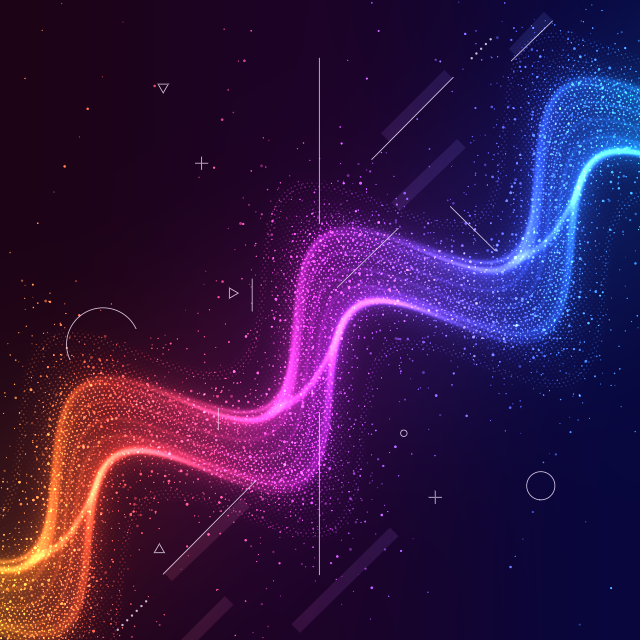
Write a WebGL 2 fragment shader that draws this background.

```glsl
#version 300 es
precision highp float;
// A glowing twisted ribbon of light with dotted mesh and dust on a dark gradient.
// The ribbon is a family of cosine waves in a tilted frame, blended from a lower
// to an upper edge; thin ornaments are distance functions on top.
uniform vec2 u_resolution;
out vec4 outColor;

const float TAU = 6.28319;
const vec2 AXIS = vec2(0.85, 0.527); // direction the wave travels
const float PERIOD = 0.444;
const float AMPLITUDE = 0.095;
const float LOW_CENTER = 0.0547; // mean height of the lower edge
const float WIDTH = 0.121;       // mean gap between the edges
const float TROUGH = 0.526;      // trough position on the lower edge
const float LAG = 0.017;         // trough shift on the upper edge
const float MESH_STEP = 0.0063;
const vec3 HUES[7] = vec3[7](vec3(1, 0.62, 0.1), vec3(1, 0.3, 0.13), vec3(1, 0.25, 0.48),
  vec3(0.8, 0.2, 0.88), vec3(0.5, 0.34, 1), vec3(0.22, 0.42, 1), vec3(0.13, 0.7, 1));
const vec4 LINES[9] = vec4[9](vec4(0.499, 0.909, 0.499, 0.651),
  vec4(0.499, 0.355, 0.499, 0.102), vec4(0.394, 0.564, 0.394, 0.514),
  vec4(0.341, 0.362, 0.341, 0.329), vec4(0.581, 0.751, 0.708, 0.879),
  vec4(0.527, 0.551, 0.622, 0.643), vec4(0.704, 0.677, 0.773, 0.609),
  vec4(0.799, 0.905, 0.863, 0.967), vec4(0.255, 0.103, 0.4, 0.249));
const vec4 BARS[6] = vec4[6](vec4(0.602, 0.785, 0.701, 0.884),
  vec4(0.618, 0.677, 0.721, 0.776), vec4(0.802, 0.917, 0.857, 0.975),
  vec4(0.262, 0.099, 0.384, 0.215), vec4(0.462, 0.018, 0.616, 0.169),
  vec4(0.288, -0.008, 0.358, 0.062));

float hash(vec2 p) { return fract(sin(dot(p, vec2(127.1, 311.7))) * 43758.5453); }
float cycle(float s) { return fract((s - TROUGH) / PERIOD); }
float cover(float d, float px) { return 1.0 - smoothstep(-0.6 * px, 0.6 * px, d); }

// Strand height: t = 0 lower edge, 1 upper edge; twist crosses on the rise
float height(float s, float t, float twist) {
  t += twist * (1.0 - smoothstep(0.03, 0.4, cycle(s)));
  return LOW_CENTER + WIDTH * t - AMPLITUDE * cos(TAU * (s - TROUGH - LAG * t) / PERIOD);
}

float strand(vec2 q, float t, float twist, float width) {
  float h = height(q.x, t, twist);
  float slope = (height(q.x + 0.001, t, twist) - h) / 0.001;
  float d = abs(q.y - h) / sqrt(1.0 + slope * slope);
  return 0.75 * exp(-d * d / (width * width)) + 0.22 * exp(-d * 60.0);
}

float segment(vec2 p, vec4 ends) {
  vec2 a = p - ends.xy, b = ends.zw - ends.xy;
  return length(a - b * clamp(dot(a, b) / dot(b, b), 0.0, 1.0));
}

float bar(vec2 p, vec4 ends) {
  vec2 b = ends.zw - ends.xy, r = p - 0.5 * (ends.xy + ends.zw), u = normalize(b);
  return max(abs(dot(r, u)) - 0.5 * length(b), abs(dot(r, vec2(-u.y, u.x))) - 0.0095);
}

float triangle(vec2 p, vec2 tip) {
  vec2 r = vec2(dot(p, tip), abs(dot(p, vec2(-tip.y, tip.x))));
  return abs(max(-r.x, dot(r, vec2(0.5, 0.866))) - 0.0046);
}

float plusSign(vec2 p) {
  p = abs(p);
  return max(min(p.x, p.y), max(p.x, p.y) - 0.0095);
}

float dotRow(vec2 p, float count) {
  float k = clamp(floor((p.x + p.y) / 0.0148 + 0.5), 0.0, count - 1.0);
  return length(p - 0.0074 * k) - 0.0018;
}

void main() {
  float px = 1.0 / min(u_resolution.x, u_resolution.y);
  vec2 p = gl_FragCoord.xy * px, q = vec2(dot(p, AXIS), dot(p, vec2(-AXIS.y, AXIS.x)));
  float k = clamp(p.x, 0.0, 0.999) * 6.0;
  vec3 hue = mix(HUES[int(k)], HUES[int(k) + 1], fract(k));
  float u = cycle(q.x), wave = cos(TAU * (u - 0.02));
  float t = (q.y + AMPLITUDE * wave - LOW_CENTER) / WIDTH;
  float outside = max(max(t - 1.0, -t), 0.0);

  // Background, wide glow and slanted bars
  vec3 col = mix(vec3(0.11, 0.012, 0.085), vec3(0.11, 0.01, 0.15), smoothstep(0.0, 0.5, p.x));
  col = mix(col, vec3(0.03, 0.025, 0.24), smoothstep(0.45, 1.0, p.x));
  float span = (q.y - 0.115) / 0.2;
  col += hue * (0.12 * exp(-span * span) + 0.1 * exp(-outside * 4.0));
  for (int i = 0; i < 6; i++) col += (0.07 * hue + 0.035) * cover(bar(p, BARS[i]), px);

  // Translucent ribbon, brighter toward its edges
  float inside = smoothstep(-0.03, 0.03, t) * (1.0 - smoothstep(0.97, 1.03, t));
  col += hue * inside * (0.09 + 0.2 * exp(-7.0 * abs(t)) + 0.2 * exp(-7.0 * abs(1.0 - t)));

  // Dotted mesh following the wave
  vec2 mesh = vec2(q.x, t * WIDTH) / MESH_STEP, r = (fract(mesh) - 0.5) * MESH_STEP;
  r.y += r.x * AMPLITUDE * TAU / PERIOD * sin(TAU * (u - 0.02));
  float fringe = exp(-outside * 4.0) * (0.3 + 0.7 * smoothstep(-0.5, 0.7, t > 0.5 ? -wave : wave));
  float off = (abs(t - 0.5) - 1.2) * 14.0;
  float dots = max(fringe * (1.0 - smoothstep(0.4, 0.9, outside)), 0.45 * exp(-off * off));
  col += (hue + 0.1) * dots * (0.4 + 0.6 * hash(floor(mesh))) * cover(length(r) - 0.0012, px);

  // Scattered dust in three sizes
  for (int i = 0; i < 3; i++) {
    float size = 0.009 + 0.006 * float(i);
    vec2 id = floor(p / size), seed = id + 37.0 * float(i);
    vec2 spot = 0.2 + 0.6 * vec2(hash(seed), hash(seed + 19.3));
    float d = length(p - (id + spot) * size) - 0.0009 - 0.0014 * pow(hash(seed + 5.7), 4.0);
    float present = step(hash(seed + 71.1), 0.75 * exp(-outside * 1.8));
    col += (hue + 0.15) * present * (0.3 + 0.7 * hash(seed + 3.1)) * cover(d, px);
  }

  // Light strands: faint inner threads and bright bundles
  float light = 0.0, low = 0.5 - 0.5 * wave, high = 1.0 - low;
  float crossing = 0.4 * smoothstep(0.0, 0.1, u) * (1.0 - smoothstep(0.35, 0.52, u));
  for (float i = 0.0; i < 3.0; i++) {
    float spread = (i - 1.0) * 0.045 * (1.0 + sin(TAU * u + i));
    light += 0.22 * strand(q, 0.25 + 0.25 * i + 0.12 * sin(TAU * u), 0.0, 0.003);
    light += (0.16 + 0.5 * high * high) * strand(q, 1.0 + spread, 0.0, 0.0042);
    light += (0.16 + 0.5 * low * low) * strand(q, spread, 0.0, 0.0042);
    light += crossing * strand(q, 0.5 * spread, 1.0, 0.0035);
  }
  col += hue * light * 0.75 + 0.22 * smoothstep(0.4, 1.6, light);

  // Thin ornaments
  float ink = min(plusSign(p - vec2(0.315, 0.745)), plusSign(p - vec2(0.68, 0.223)));
  for (int i = 0; i < 9; i++) ink = min(ink, segment(p, LINES[i]));
  ink = min(ink, triangle(p - vec2(0.255, 0.864), vec2(0, -1)));
  ink = min(ink, triangle(p - vec2(0.249, 0.141), vec2(0, 1)));
  ink = min(ink, triangle(p - vec2(0.363, 0.542), vec2(1, 0)));
  ink = min(ink, abs(length(p - vec2(0.845, 0.241)) - 0.022));
  ink = min(ink, abs(length(p - vec2(0.631, 0.323)) - 0.005));
  vec2 arc = p - vec2(0.161, 0.462);
  if (dot(arc, vec2(-0.42, 0.9)) > 0.0) ink = min(ink, abs(length(arc) - 0.057));
  ink = min(ink - 0.0007, dotRow(p - vec2(0.737, 0.909), 5.0));
  ink = min(ink, dotRow(p - vec2(0.184, 0.016), 7.0));
  outColor = vec4(clamp(mix(col, vec3(0.95, 0.88, 0.98), 0.8 * cover(ink, px)), 0.0, 1.0), 1);
}
```
